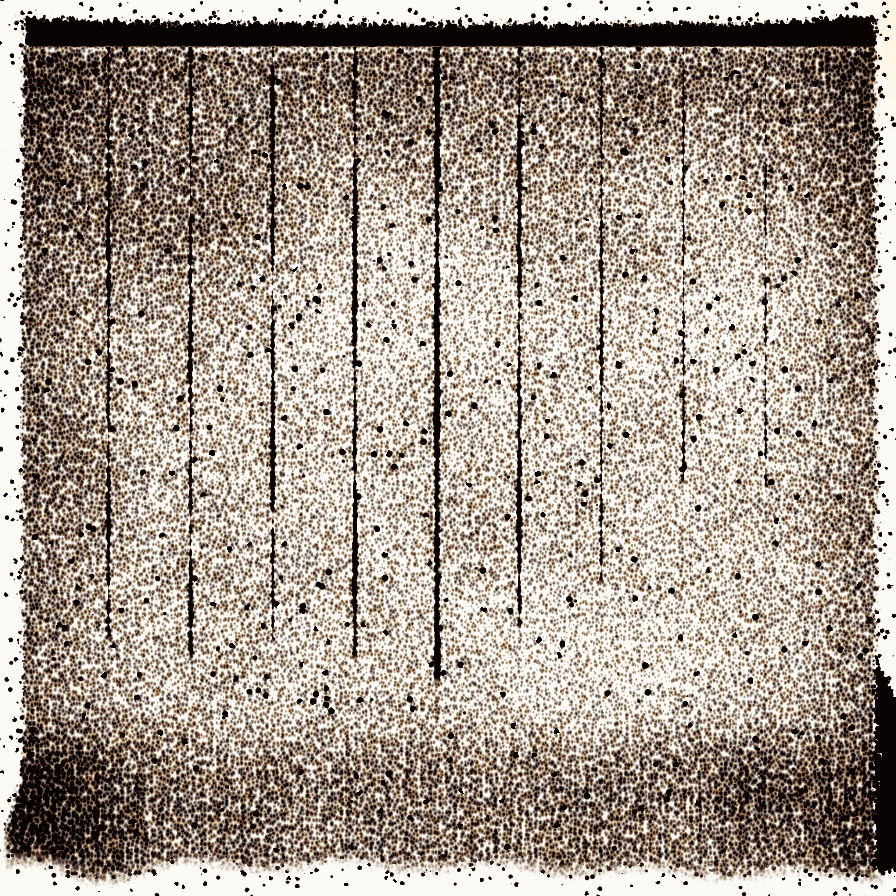
Reproduce this texture procedurally as a WebGL 2 fragment shader.

```glsl
#version 300 es
precision highp float;
uniform vec2 u_resolution;
out vec4 fragColor;

#define GRAIN_CONTRAST 1.45
#define BASE_TONE 0.86
#define EDGE_ROUGHNESS 0.012
#define LEFT_EDGE 0.027
#define RIGHT_EDGE 0.976
#define BAR_BOTTOM 0.948
#define BAR_TOP 0.973
#define LINE_START 0.121
#define LINE_SPACING 0.0917
#define LINE_WIDTH 0.0024

float hash(vec2 p) {
  vec3 q = fract(p.xyx * vec3(0.1031, 0.1030, 0.0973));
  q += dot(q, q.yzx + 33.33);
  return fract((q.x + q.y) * q.z);
}

// Cellular noise: distance to the nearest point, and that point's random id
vec2 cells(vec2 p) {
  vec2 base = floor(p), nearest = vec2(9.0, 0.0);
  for (int j = -1; j <= 1; j++)
    for (int i = -1; i <= 1; i++) {
      vec2 cell = base + vec2(i, j);
      vec2 site = cell + vec2(hash(cell), hash(cell + 57.3));
      float d = distance(p, site);
      if (d < nearest.x) nearest = vec2(d, hash(cell + 113.7));
    }
  return nearest;
}

float layeredSines(vec2 p) {
  float sum = 0.0, gain = 0.5;
  for (int i = 0; i < 5; i++) {
    sum += gain * sin(p.x + 1.7 * sin(p.y)) * cos(p.y + 1.3 * sin(p.x * 0.8));
    p = mat2(1.5, 1.1, -1.1, 1.5) * p + 2.3;
    gain *= 0.62;
  }
  return sum;
}

float blob(vec2 p, vec2 center, vec2 size) {
  vec2 q = (p - center) / size;
  return exp(-dot(q, q));
}

// Round ink dots; amount is the share of cells that hold one
float specks(vec2 p, float scale, float amount) {
  vec2 c = cells(p * scale);
  float radius = 0.5 * smoothstep(1.0 - amount, 1.0 - 0.4 * amount, c.y);
  float aa = 0.7 * scale / u_resolution.y;
  return (1.0 - smoothstep(radius - aa, radius + aa, c.x)) * step(0.05, radius);
}

// Broad light and dark areas of the worn panel
float panelTone(vec2 p) {
  float t = BASE_TONE + 0.11 * layeredSines(p * 17.0);
  t -= 0.36 * exp(-max(p.x - LEFT_EDGE, 0.0) / 0.075);
  t -= 0.30 * smoothstep(0.88, 0.975, p.x);
  t -= 0.36 * smoothstep(0.62, 0.96, p.y);
  t -= 0.34 * (1.0 - smoothstep(0.12, 0.22, p.y));
  t -= 0.20 * blob(p, vec2(0.19, 0.73), vec2(0.10, 0.08));
  t -= 0.16 * blob(p, vec2(0.08, 0.47), vec2(0.05, 0.06));
  t -= 0.28 * blob(p, vec2(0.07, 0.09), vec2(0.09, 0.08));
  t -= 0.20 * blob(p, vec2(0.86, 0.13), vec2(0.08, 0.06));
  t -= 0.14 * blob(p, vec2(0.95, 0.90), vec2(0.06, 0.07));
  t -= 0.10 * blob(p, vec2(0.53, 0.42), vec2(0.06, 0.10));
  t += 0.14 * blob(p, vec2(0.44, 0.68), vec2(0.13, 0.16));
  t += 0.13 * blob(p, vec2(0.82, 0.63), vec2(0.08, 0.12));
  t += 0.13 * blob(p, vec2(0.66, 0.29), vec2(0.15, 0.10));
  t += 0.10 * blob(p, vec2(0.74, 0.80), vec2(0.08, 0.06));
  return t;
}

// Broken vertical ink lines
float inkLines(vec2 p, float rough) {
  float k = clamp(round((p.x - LINE_START) / LINE_SPACING), 0.0, 8.0);
  float dx = abs(p.x - LINE_START - k * LINE_SPACING);
  float fade = smoothstep(4.0, 8.0, k);
  float end = 0.24 + 0.06 * hash(vec2(k, 4.0)) * step(0.5, abs(k - 4.0)) + 0.2 * fade;
  float wear = 0.6 * sin(p.y * 19.0 + k * 2.4) + 0.4 * sin(p.y * 47.0 + k * 5.1);
  float width = LINE_WIDTH * (1.0 - 0.6 * fade) * (0.75 + 0.45 * wear + 0.5 * exp(-abs(k - 4.0)));
  float aa = 0.8 / u_resolution.x;
  float core = 1.0 - smoothstep(width - aa, width + aa, dx + 0.35 * rough);
  return core * smoothstep(end - 0.004, end + 0.004, p.y) * step(p.y, BAR_BOTTOM);
}

vec3 inkRamp(float tone) {
  vec3 ramp[6] = vec3[6](vec3(0.03, 0.01, 0.01), vec3(0.25, 0.17, 0.15), vec3(0.44, 0.36, 0.31),
    vec3(0.63, 0.56, 0.49), vec3(0.81, 0.76, 0.70), vec3(0.985, 0.98, 0.965));
  float x = clamp(tone, 0.0, 1.0) * 5.0;
  int i = min(int(x), 4);
  return mix(ramp[i], ramp[i + 1], x - float(i));
}

void main() {
  vec2 p = gl_FragCoord.xy / u_resolution;
  vec2 fine = cells(p * vec2(250.0, 195.0));
  vec2 coarse = cells(p * vec2(125.0, 90.0) + 31.0);
  float rough = EDGE_ROUGHNESS * (0.6 * fine.x + 0.6 * coarse.x - 0.54);

  // Panel with grain and fine vertical streaks
  float grain = 0.9 * (fine.x - 0.45) + 0.4 * (coarse.x - 0.45) + 0.25 * (fine.y - 0.5);
  float streak = sin(p.x * 690.0) + 0.7 * sin(p.x * 1130.0 + 1.0) + 0.6 * sin(p.x * 271.0);
  float low = 1.0 - smoothstep(0.1, 0.25, p.y);
  float tone = panelTone(p) + GRAIN_CONTRAST * grain + (0.03 + 0.05 * low) * streak;
  tone += 0.3 * smoothstep(0.939, 0.945, p.y);
  tone *= 1.0 - specks(p, 130.0, 0.05);

  // Ragged panel outline on pale paper
  float left = LEFT_EDGE - 0.018 * blob(p, vec2(0.0, 0.07), vec2(1.0, 0.045));
  float bottom = 0.040 - 0.014 * blob(p, vec2(0.11, 0.0), vec2(0.05, 1.0))
    - 0.010 * smoothstep(0.4, 0.9, p.x) + 0.005 * sin(p.x * 37.0);
  float inset = min(min(p.x - left, RIGHT_EDGE - p.x), min(p.y - bottom, BAR_TOP - p.y));
  float soften = 0.003 + 0.010 * (1.0 - smoothstep(0.03, 0.08, p.y));
  float inside = smoothstep(-soften, soften, inset - rough);
  float fringe = 0.03 + 0.45 * exp(-max(-inset, 0.0) / 0.009);
  float margin = 1.0 - specks(p + 3.0, 190.0, fringe);
  tone = mix(margin, clamp(tone, 0.0, 1.0), inside);

  // Ink lines, top bar and the stain at the lower right
  tone *= 1.0 - inkLines(p, rough);
  float aa = 1.0 / u_resolution.y;
  float barTop = BAR_TOP + 0.007 * smoothstep(0.30, 0.47, abs(p.x - 0.5))
    + 0.0025 * layeredSines(vec2(p.x * 40.0, 1.0));
  float bar = min(min(p.x - LEFT_EDGE, RIGHT_EDGE - p.x), barTop - p.y) - rough;
  bar = min(bar, p.y - BAR_BOTTOM + 0.25 * rough);
  tone *= 1.0 - smoothstep(-aa, aa, bar);
  float stain = min(p.x - RIGHT_EDGE, min(0.27 - 2.0 * (p.x - RIGHT_EDGE) - p.y, p.y - 0.028));
  tone *= 1.0 - smoothstep(-aa, aa, stain - 1.3 * rough);

  // Warm tint in the grain and the upper right corner
  vec3 color = inkRamp(tone);
  float warmth = 0.10 * inside * (coarse.y - 0.3) * (1.0 - tone) * tone * 4.0;
  warmth += 0.06 * blob(p, vec2(1.0, 0.96), vec2(0.025, 0.07));
  color += warmth * vec3(0.3, -0.3, -1.2);
  fragColor = vec4(clamp(color, 0.0, 1.0), 1.0);
}
```
